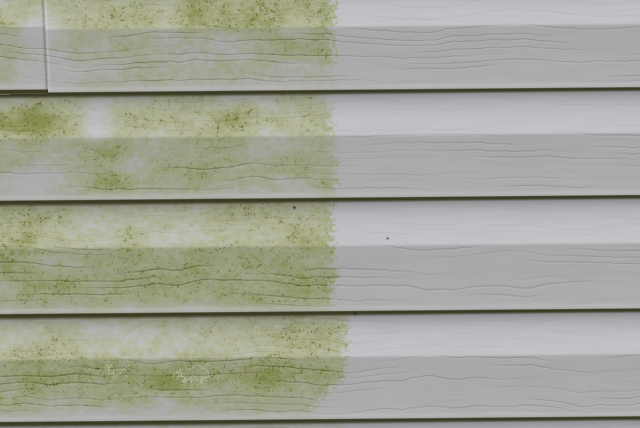
A WebGL 1 fragment shader for this texture:

```glsl
precision highp float;
uniform vec2 u_resolution;

float hash(vec2 p) {
  vec3 q = fract(vec3(p.xyx) * 0.1031);
  q += dot(q, q.yzx + 33.33);
  return fract((q.x + q.y) * q.z);
}

float noise(vec2 p) {
  vec2 i = floor(p), f = fract(p);
  f = f * f * (3.0 - 2.0 * f);
  return mix(mix(hash(i), hash(i + vec2(1.0, 0.0)), f.x),
             mix(hash(i + vec2(0.0, 1.0)), hash(i + vec2(1.0)), f.x), f.y);
}

float fbm(vec2 p) {
  float sum = 0.0, amp = 0.5;
  for (int i = 0; i < 5; i++) {
    sum += amp * noise(p);
    p = mat2(0.8, 0.6, -0.6, 0.8) * p * 2.03 + vec2(17.3, 9.1);
    amp *= 0.5;
  }
  return sum;
}

float blob(vec2 p, vec2 centre, vec2 radius) {
  vec2 d = (p - centre) / radius;
  return exp(-dot(d, d));
}

float ridge(float d, float width) {
  return exp(-d * d / (width * width));
}

// Top and bottom seam of the board holding height v, and its index
vec3 boardSpan(float v) {
  if (v < 0.219) return vec3(-0.037, 0.219, 0.0);
  if (v < 0.471) return vec3(0.219, 0.471, 1.0);
  if (v < 0.736) return vec3(0.471, 0.736, 2.0);
  if (v < 0.988) return vec3(0.736, 0.988, 3.0);
  return vec3(0.988, 1.244, 4.0);
}

// Embossed wood grain: x is a dark groove, y its lit lower rim
vec2 grain(vec2 p, float rows, float seed) {
  float warp = noise(p * vec2(5.0, 7.0) + seed) + 0.4 * noise(p * vec2(17.0, 12.0) + seed)
             + 0.12 * noise(p * vec2(50.0, 20.0));
  float h = p.y * rows + 1.7 * warp;
  float id = floor(h);
  float d = fract(h) - 0.3 - 0.4 * hash(vec2(id, seed));
  float present = smoothstep(0.35, 0.75, noise(vec2(p.x * 5.0 + id * 7.7, id * 3.1 + seed)));
  float width = 0.0016 * rows;
  return present * vec2(ridge(d, width), ridge(d - 2.0 * width, width));
}

// Broad algae growth on each board
float growth(vec2 p, float row, float t) {
  float lower = smoothstep(0.38, 0.46, t);
  if (row < 0.5)
    return mix(0.6, 0.3, lower) + 0.25 * blob(p, vec2(0.5, 0.02), vec2(0.3, 0.05))
      - 0.45 * blob(p, vec2(0.11, 0.08), vec2(0.05, 0.15))
      + 0.25 * blob(p, vec2(0.68, 0.12), vec2(0.12, 0.06));
  if (row < 1.5)
    return mix(0.52, 0.5, lower) + 0.7 * blob(p, vec2(0.07, 0.29), vec2(0.13, 0.04))
      + 0.55 * blob(p, vec2(0.25, 0.35), vec2(0.06, 0.03))
      + 0.7 * blob(p, vec2(0.25, 0.43), vec2(0.06, 0.03))
      + 0.3 * blob(p, vec2(0.55, 0.28), vec2(0.26, 0.035))
      - 0.45 * blob(p, vec2(0.22, 0.29), vec2(0.035, 0.05))
      - 0.4 * blob(p, vec2(0.1, 0.42), vec2(0.1, 0.04));
  if (row < 2.5)
    return mix(0.6, 0.66, lower) + 0.2 * blob(p, vec2(0.7, 0.59), vec2(0.1, 0.09))
      + 0.15 * blob(p, vec2(0.05, 0.63), vec2(0.15, 0.08));
  if (row > 3.5) return 0.2;
  return mix(0.5, 0.55, lower) + 0.45 * blob(p, vec2(0.3, 0.88), vec2(0.5, 0.04))
    + 0.2 * blob(p, vec2(0.72, 0.83), vec2(0.12, 0.08))
    - 0.35 * blob(p, vec2(0.2, 0.97), vec2(0.35, 0.03));
}

// Right limit of the algae, ragged and different on each board
float algaeEdge(vec2 p, float row, float t) {
  float x = 0.778 + 0.02 * (fbm(p * vec2(3.0, 45.0)) - 0.5);
  if (row > 0.5 && row < 1.5) x += 0.022 * (t - 0.4);
  if (row > 2.5) x += 0.03 - 0.065 * smoothstep(0.55, 0.85, t);
  return x;
}

void main() {
  vec2 p = gl_FragCoord.xy / u_resolution.y;
  p.y = 1.0 - p.y;
  float v = p.y + 0.009 * p.x;

  // Overlapping short board at the upper left
  float joint = p.x - 0.102 - 0.045 * p.y;
  float onJoint = step(v, 0.221);
  if (joint < 0.0 && onJoint > 0.5) v += 0.007;

  vec3 span = boardSpan(v);
  float row = span.z;
  float t = (v - span.x) / (span.y - span.x);
  float below = v - span.x;
  float above = span.y - v;

  // Bright sloping face over a greyer flat face
  float lower = smoothstep(0.4, 0.435, t);
  vec3 col = mix(vec3(0.765, 0.762, 0.78), vec3(0.66, 0.66, 0.662), lower);
  col += 0.015 * lower * smoothstep(0.5, 0.95, t);
  col += 0.03 * (fbm(p * vec2(12.0, 110.0)) - 0.5);

  // Algae film, denser patches and specks
  float inside = 1.0 - smoothstep(-0.012, 0.012, p.x - algaeEdge(p, row, t)
                 + 0.03 * (noise(p * 150.0) - 0.5));
  float patches = fbm(p * vec2(13.0, 18.0) + row * 5.0);
  float fine = fbm(p * vec2(85.0, 110.0));
  float density = growth(p, row, t) + 1.0 * (patches - 0.48) + 0.6 * (fine - 0.48);
  density *= 1.0 - 0.55 * smoothstep(0.88, 0.98, t);
  float film = inside * smoothstep(0.0, 0.75, density);
  float heavy = inside * smoothstep(0.6, 1.4, density);
  float specks = inside * smoothstep(0.56, 0.8, fbm(p * 210.0 + 3.0))
                 * smoothstep(0.4, 0.95, density);
  col *= mix(vec3(1.0), vec3(0.92, 0.935, 0.76), film);
  col = mix(col, vec3(0.44, 0.48, 0.16), 0.6 * heavy);
  col = mix(col, vec3(0.34, 0.38, 0.13), 0.6 * specks);

  // Grain lines
  vec2 lines = grain(p, 62.0, row * 4.0);
  float strength = mix(0.35, 1.0, lower) * smoothstep(0.0, 0.03, above);
  col -= strength * (0.075 + 0.05 * film) * lines.x;
  col += strength * 0.025 * lines.y;

  // Pale grazing trails
  float trail = abs(fbm(p * 32.0 + 4.0) - 0.5);
  float grazed = blob(p, vec2(0.28, 0.86), vec2(0.035, 0.025))
               + blob(p, vec2(0.45, 0.87), vec2(0.05, 0.03));
  col = mix(col, vec3(0.75, 0.76, 0.66), 0.6 * smoothstep(0.2, 0.5, grazed)
            * (1.0 - smoothstep(0.012, 0.035, trail)));

  // Vertical joint
  col += onJoint * 0.05 * ridge(joint - 0.004, 0.003);
  col *= 1.0 - onJoint * 0.2 * ridge(joint + 0.002, 0.003);

  // Lip and shadow at the seams
  col += 0.035 * ridge(above - 0.01, 0.005);
  col *= 1.0 - 0.4 * exp(-below / 0.023);
  float thick = mix(0.0085, 0.006, smoothstep(0.0, 1.5, p.x));
  float gap = max(1.0 - smoothstep(thick * 0.4, thick * 1.7, below),
                  1.0 - smoothstep(0.0, 0.004, above));
  col = mix(col, vec3(0.21, 0.21, 0.115), 0.92 * gap);

  // Stray dark specks
  float dots = blob(p, vec2(0.688, 0.485), vec2(0.0035))
             + blob(p, vec2(0.906, 0.557), vec2(0.0022))
             + blob(p, vec2(0.83, 0.733), vec2(0.003));
  col = mix(col, vec3(0.16, 0.14, 0.12), min(dots, 1.0) * 0.85);

  gl_FragColor = vec4(clamp(col, 0.0, 1.0), 1.0);
}
```
